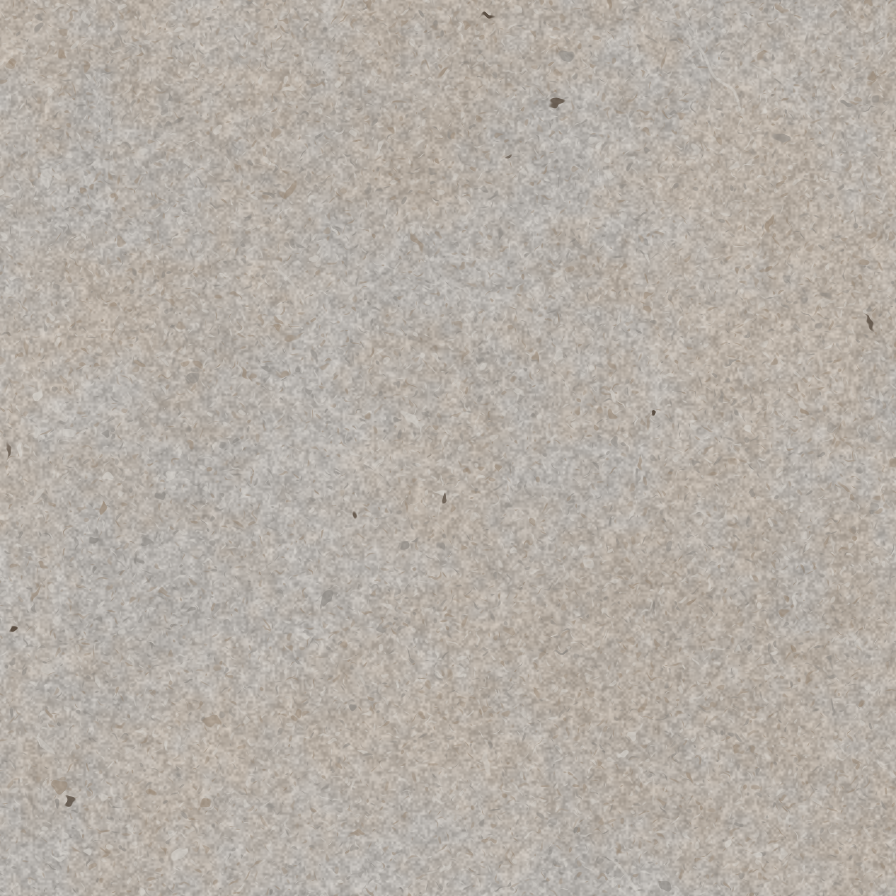
Reproduce this texture procedurally as a WebGL 1 fragment shader.

```glsl
precision highp float;
// Fine-grained limestone: a warm-to-cool grey ground with layered value noise,
// rotated elliptical flecks scattered over jittered grids at four scales,
// and a few faint, broken pale veins slanting down to the right.
uniform vec2 u_resolution;

#define WARM_STONE vec3(0.716, 0.678, 0.636)
#define COOL_STONE vec3(0.712, 0.697, 0.679)
#define PALE_SHELL vec3(0.840, 0.828, 0.805)
#define TAN_GRAIN vec3(0.590, 0.520, 0.445)
#define GREY_GRAIN vec3(0.530, 0.515, 0.495)
#define DARK_GRAIN vec3(0.270, 0.215, 0.165)
#define GRAIN_CONTRAST 0.115
#define CLOUD_CONTRAST 0.045
#define VEIN_CELLS 3.0
#define VEIN_ANGLE -1.0
#define VEIN_STRENGTH 0.5

vec4 hash4(vec2 p) {
  vec4 q = fract(p.xyxy * vec4(0.1031, 0.1030, 0.0973, 0.1099));
  q += dot(q, q.wzxy + 33.33);
  return fract((q.xxyz + q.yzzw) * q.zywx);
}

float noise(vec2 p) {
  vec2 i = floor(p);
  vec2 f = fract(p);
  f = f * f * (3.0 - 2.0 * f);
  float low = mix(hash4(i).x, hash4(i + vec2(1.0, 0.0)).x, f.x);
  float high = mix(hash4(i + vec2(0.0, 1.0)).x, hash4(i + 1.0).x, f.x);
  return mix(low, high, f.y);
}

// Noise centred on zero
float ripple(vec2 p) {
  return noise(p) - 0.5;
}

vec2 rotate(vec2 p, float angle) {
  float c = cos(angle);
  float s = sin(angle);
  return vec2(c * p.x + s * p.y, c * p.y - s * p.x);
}

vec3 fleckColor(float pick) {
  vec3 color = mix(PALE_SHELL, TAN_GRAIN, step(0.45, pick));
  return mix(color, GREY_GRAIN, step(0.76, pick));
}

// Blends flecks over the ground; radii are fractions of a grid cell
vec3 scatter(vec3 ground, vec2 uv, float cells, float density,
             vec2 radii, float opacity, float dark, float seed) {
  vec2 p = uv * cells + seed;
  vec2 home = floor(p);
  float edge = 0.75 * cells / u_resolution.y;
  for (int y = -1; y <= 1; y++) {
    for (int x = -1; x <= 1; x++) {
      vec2 cell = home + vec2(float(x), float(y));
      vec4 place = hash4(cell);
      vec4 look = hash4(cell + 57.3);
      vec2 q = rotate(p - cell - place.xy, look.x * 6.2832);
      float radius = mix(radii.x, radii.y, look.y * look.y);
      vec2 axes = radius * vec2(1.0 + 0.7 * look.z, 0.9 - 0.55 * look.z);
      float d = (length(q / axes) - 1.0) * axes.y;
      float mask = (1.0 - smoothstep(-edge, edge, d)) * step(place.z, density);
      vec3 color = mix(fleckColor(place.w), DARK_GRAIN, dark);
      ground = mix(ground, color, mask * opacity * (0.55 + 0.45 * look.w));
    }
  }
  return ground;
}

// Thin slanted segments, tapered at both ends and broken by noise
float veins(vec2 uv) {
  vec2 p = uv * VEIN_CELLS + 4.0;
  vec2 home = floor(p);
  float width = 0.0016 * VEIN_CELLS;
  float total = 0.0;
  for (int y = -1; y <= 1; y++) {
    for (int x = -1; x <= 1; x++) {
      vec2 cell = home + vec2(float(x), float(y));
      vec4 h = hash4(cell + 19.0);
      vec2 q = rotate(p - cell - h.xy, VEIN_ANGLE + 0.2 * (h.w - 0.5));
      q.y += 0.03 * ripple(vec2(q.x * 12.0, h.x * 40.0));
      float taper = 1.0 - smoothstep(0.08, 0.25, abs(q.x));
      float line = 1.0 - smoothstep(0.3 * width, 1.5 * width, abs(q.y));
      total = max(total, line * taper * step(h.z, 0.5));
    }
  }
  return total * smoothstep(0.3, 0.65, noise(uv * 65.0));
}

void main() {
  vec2 uv = gl_FragCoord.xy / u_resolution.y;

  // Ground: warm and cool patches with soft clouds
  float patches = 0.5 + 0.9 * ripple(uv * 6.0) + 0.8 * ripple(uv * 19.0 + 7.0)
                + 0.8 * ripple(uv * 60.0 + 31.0);
  vec3 color = mix(COOL_STONE, WARM_STONE, clamp(patches, 0.0, 1.0));
  float clouds = 0.5 * ripple(uv * 9.0 + 3.0) + ripple(uv * 75.0 + 11.0);
  color += CLOUD_CONTRAST * clouds;

  // Crystalline grain at two fine scales
  float grain = ripple(uv * 370.0) + 0.8 * ripple(rotate(uv, 0.6) * 190.0 + 90.0);
  color += GRAIN_CONTRAST * grain;

  // Flecks from fine to coarse, with irregular outlines
  vec2 warp = vec2(ripple(uv * 150.0), ripple(uv * 150.0 + 40.0)) * 0.006;
  vec2 rough = uv + warp;
  color = scatter(color, rough, 110.0, 0.75, vec2(0.14, 0.36), 0.55, 0.0, 2.0);
  color = scatter(color, rough, 46.0, 0.35, vec2(0.09, 0.23), 0.60, 0.0, 71.0);
  color = scatter(color, rough, 15.0, 0.27, vec2(0.05, 0.13), 0.70, 0.0, 133.0);
  color = scatter(color, rough, 10.0, 0.16, vec2(0.03, 0.06), 1.00, 0.9, 211.0);

  color = mix(color, PALE_SHELL, VEIN_STRENGTH * veins(uv));
  gl_FragColor = vec4(clamp(color, 0.0, 1.0), 1.0);
}
```
